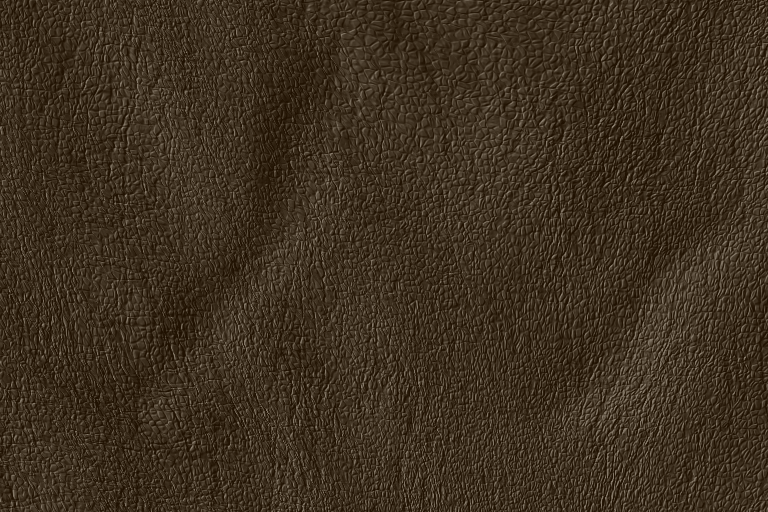
Write a WebGL 1 fragment shader that draws this texture.

```glsl
precision highp float;
// Dark brown creased leather: fine pebbled grain, long wrinkles and soft folds.

uniform vec2 u_resolution;

// Colour of a level surface, its change per unit of light, and highlight lift
const vec3 LEATHER = vec3(0.231, 0.178, 0.114);
const vec3 LIGHT_STEP = vec3(0.073, 0.075, 0.075);
const float HIGHLIGHT_LIFT = 0.011;

// Lengths are in canvas heights, frequencies are per canvas height
const vec2 LIGHT_DIR = vec2(-0.8, 0.6);
const float RELIEF_STEP = 0.0027;
const vec2 GRAIN_FREQ = vec2(122.0, 76.0);
const vec2 FIBRE_FREQ = vec2(118.0, 50.0);
const vec2 STEEP_FREQ = vec2(36.0, 4.5);
const vec2 LEVEL_FREQ = vec2(42.0, 7.0);
const float CREASE_WIDTH = 0.09;

// Horizontal drift per height of the grain at the left and right side
const float LEAN_LEFT = 0.36;
const float LEAN_RIGHT = -0.28;

const float GRAIN_HEIGHT = 1.0;
const float FIBRE_HEIGHT = 1.25;
const float STEEP_DEPTH = 0.9;
const float LEVEL_DEPTH = 0.5;
const float RELIEF_GAIN = 1.8;
const float GROOVE_GAIN = 0.35;
const float SWELL_GAIN = 1.1;
const float FOLD_GAIN = 1.3;
const float SPECKLE_FREQ = 170.0;
const float SPECKLE_GAIN = 0.6;

vec2 hash2(vec2 p) {
  vec3 h = fract(p.xyx * vec3(0.1031, 0.1030, 0.0973));
  h += dot(h, h.yzx + 33.33);
  return fract((h.xx + h.yz) * h.zy);
}

float cornerSlope(vec2 cell, vec2 corner, vec2 f) {
  return dot(hash2(cell + corner) * 2.0 - 1.0, f - corner);
}

float gradientNoise(vec2 p) {
  vec2 i = floor(p);
  vec2 f = p - i;
  vec2 u = f * f * f * (f * (f * 6.0 - 15.0) + 10.0);
  float low = mix(cornerSlope(i, vec2(0.0), f), cornerSlope(i, vec2(1.0, 0.0), f), u.x);
  float high = mix(cornerSlope(i, vec2(0.0, 1.0), f), cornerSlope(i, vec2(1.0), f), u.x);
  return mix(low, high, u.y);
}

vec2 warp(vec2 p, float freq, float amount) {
  vec2 q = p * freq;
  return p + amount * vec2(gradientNoise(q + 7.3), gradientNoise(q + 41.7));
}

// Shears the hide so that steep lines lean one way at the left, the other at the right
vec2 lean(vec2 p) {
  float k = mix(LEAN_LEFT, LEAN_RIGHT, smoothstep(0.4, 1.5, p.x));
  return vec2(p.x + k * (p.y - 0.5), p.y);
}

// Domed cells separated by grooves: 0 in a groove, 1 on top of a grain
float grainHeight(vec2 p) {
  vec2 i = floor(p);
  vec2 f = p - i;
  float nearest = 8.0;
  float second = 8.0;
  for (int y = -1; y <= 1; y++) {
    for (int x = -1; x <= 1; x++) {
      vec2 cell = vec2(float(x), float(y));
      float d = length(cell + hash2(i + cell + 60.0) - f);
      second = min(second, max(nearest, d));
      nearest = min(nearest, d);
    }
  }
  return smoothstep(0.0, 0.5, second - nearest);
}

// Bundles of thin wrinkles: four steep directions, two nearly level ones
float creaseDepth(vec2 p) {
  float depth = 0.0;
  for (int i = 0; i < 6; i++) {
    float k = float(i);
    float level = step(3.5, k);
    float angle = mix(0.24 * k - 0.36, 0.18 * k + 0.7, level);
    float c = cos(angle);
    float s = sin(angle);
    vec2 along = vec2(c * p.x + s * p.y, c * p.y - s * p.x);
    float n = gradientNoise(along * mix(STEEP_FREQ, LEVEL_FREQ, level) + 17.0 * k + 90.0);
    float line = 1.0 - smoothstep(0.0, CREASE_WIDTH, abs(n - 0.1));
    // Level wrinkles gather towards the left
    float spread = gradientNoise(p * vec2(6.0, 2.0) + 23.0 * k + 30.0);
    spread += level * 0.2 * (0.6 - p.x);
    depth += line * smoothstep(-0.15, 0.25, spread) * mix(STEEP_DEPTH, LEVEL_DEPTH, level);
  }
  return depth;
}

float leatherHeight(vec2 p) {
  vec2 q = warp(warp(lean(p), 3.0, 0.05), 14.0, 0.01);
  q = warp(q, 60.0, 0.006);
  float height = GRAIN_HEIGHT * grainHeight(q * GRAIN_FREQ + 80.0);
  height += FIBRE_HEIGHT * gradientNoise(q * FIBRE_FREQ + 50.0);
  return height - creaseDepth(q);
}

// Soft fold from a up to b: shaded on its left, lit on its right
float fold(vec2 p, vec2 a, vec2 b, float width) {
  vec2 span = b - a;
  vec2 dir = normalize(span);
  float s = dot(p - a, vec2(dir.y, -dir.x)) / width;
  float t = dot(p - a, span) / dot(span, span);
  float ends = smoothstep(-0.25, 0.25, t) * (1.0 - smoothstep(0.75, 1.25, t));
  return s * exp(-s * s) * ends;
}

void main() {
  vec2 p = gl_FragCoord.xy / u_resolution.y;

  // Fine relief lit from the upper left
  float height = leatherHeight(p);
  float slope = height - leatherHeight(p + LIGHT_DIR * RELIEF_STEP);
  float light = RELIEF_GAIN * slope + GROOVE_GAIN * (height - 0.3);

  // Broad swells and folds
  vec2 bent = warp(p, 4.0, 0.08);
  light += SWELL_GAIN * gradientNoise(lean(bent) * vec2(6.0, 2.0) + 12.0);
  float folds = fold(bent, vec2(0.26, 0.20), vec2(0.60, 0.62), 0.06);
  folds += fold(bent, vec2(0.58, 0.58), vec2(0.66, 0.92), 0.06);
  folds += fold(bent, vec2(1.08, 0.18), vec2(1.40, 0.56), 0.06);
  light += FOLD_GAIN * folds;

  // Pores
  light += SPECKLE_GAIN * gradientNoise(p * SPECKLE_FREQ + 5.0);

  light = clamp(light, -2.2, 2.8);
  vec3 color = LEATHER + LIGHT_STEP * light + HIGHLIGHT_LIFT * light * light;
  gl_FragColor = vec4(clamp(color, 0.0, 1.0), 1.0);
}
```
